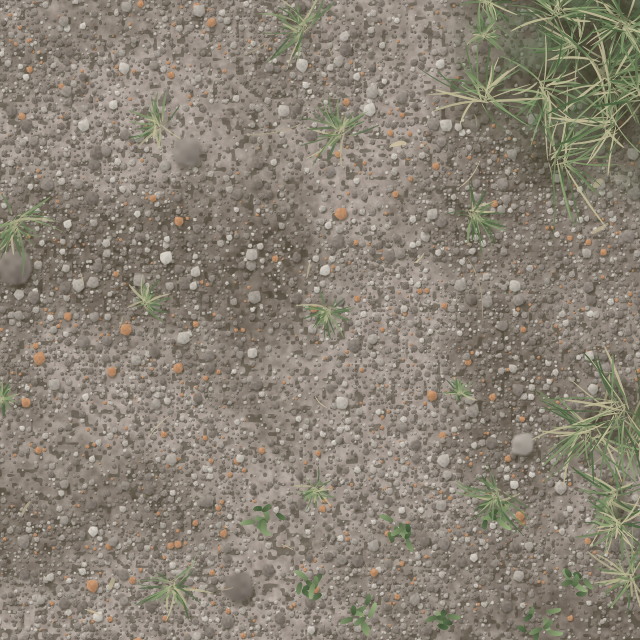
Reproduce this texture procedurally as a Shadertoy shader.

```glsl
// Trodden gravelly soil seen from above, with grass tufts, weeds and dry straw.
// Layers, bottom to top: noisy soil, angular pebbles in jittered cells,
// leafy weeds, loose straw, then tufts made of curved tapering blades.
#define SOIL_DARK   vec3(0.47, 0.43, 0.385)
#define SOIL_LIGHT  vec3(0.66, 0.615, 0.58)
#define STONE_DARK  vec3(0.50, 0.465, 0.43)
#define STONE_LIGHT vec3(0.80, 0.78, 0.745)
#define CLAY        vec3(0.74, 0.56, 0.42)
#define SHADE       vec3(0.22, 0.20, 0.14)
#define GRASS_DARK  vec3(0.29, 0.38, 0.25)
#define GRASS_LIGHT vec3(0.57, 0.65, 0.47)
#define STRAW       vec3(0.82, 0.77, 0.64)
#define TUFTS       32
#define BLADES      32

const float TAU = 6.2832;

float hash(vec2 p) {
    vec3 q = fract(p.xyx * 0.1031);
    q += dot(q, q.yzx + 33.33);
    return fract((q.x + q.y) * q.z);
}
vec2 hash2(vec2 p) { return vec2(hash(p), hash(p + 57.3)); }

float noise(vec2 p) {
    vec2 i = floor(p), f = fract(p);
    f = f * f * (3.0 - 2.0 * f);
    return mix(mix(hash(i), hash(i + vec2(1, 0)), f.x),
               mix(hash(i + vec2(0, 1)), hash(i + vec2(1, 1)), f.x), f.y);
}
float fbm(vec2 p) {
    float sum = 0.0;
    for (float amp = 0.5; amp > 0.05; amp *= 0.5) {
        sum += amp * noise(p);
        p = mat2(1.6, 1.2, -1.2, 1.6) * p + 7.1;
    }
    return sum;
}

// Angular stones, one per chosen cell, each with a shadow to the lower right
void pebbles(inout vec3 col, vec2 p, float scale, float density, float seed) {
    vec2 g = p * scale;
    float soft = max(0.05, 0.8 * scale / iResolution.y);
    for (int k = 0; k < 9; k++) {
        vec2 id = floor(g) + vec2(k % 3, k / 3) - 1.0, key = id + seed;
        float patches = smoothstep(0.25, 0.65, noise(id / scale * 7.0 + 3.0));
        if (hash(key) > density * mix(0.45, 1.0, patches)) continue;
        vec2 d = g - id - 0.2 - 0.6 * hash2(key + 11.0);
        float r = mix(0.16, 0.42, hash(key + 23.0)), facets = -1.0;
        for (float j = 0.0; j < 5.0; j++) {
            float a = TAU * (j + 0.8 * hash(key + j * 3.7)) / 5.0;
            facets = max(facets, dot(d, vec2(cos(a), sin(a))));
        }
        float edge = mix(facets, length(d), 0.4) - r;
        float shadow = smoothstep(0.14, -0.12, length(d - vec2(0.07, -0.13)) - r);
        float tone = hash(key + 31.0);
        vec3 tint = mix(STONE_DARK, STONE_LIGHT, tone * tone);
        if (hash(key + 41.0) > 0.95) tint = CLAY;
        tint *= 0.98 + 0.13 * dot(d, vec2(-0.5, 0.85)) / r;
        tint += 0.09 * (noise(g * 7.0) - 0.5);
        col = mix(col, SHADE, 0.5 * shadow);
        col = mix(col, tint, smoothstep(soft, -soft, edge));
    }
}

// Coverage of a curved blade growing from the origin; t runs root to tip
float blade(vec2 d, float angle, float len, float width, float bend, out float t) {
    vec2 u = vec2(cos(angle), sin(angle));
    t = dot(d, u) / len;
    float side = abs(dot(d, vec2(-u.y, u.x)) - bend * len * t * t);
    float w = width * sqrt(max(0.0, 4.0 * t * (1.0 - t)));
    float soft = max(0.0008, 0.6 / iResolution.y);
    return smoothstep(soft, -soft, side - w) * smoothstep(0.0, 0.06, t) * smoothstep(1.0, 0.92, t);
}

// Grass blades around one root, pale at the base
void tuft(inout vec3 col, vec2 d, float reach, float lush, float seed) {
    float dist = length(d), t;
    if (dist > reach * 1.25) return;
    col = mix(col, SHADE, (0.25 + 0.25 * lush) * smoothstep(reach * 0.6, 0.0, dist));
    for (int i = 0; i < BLADES; i++) {
        vec2 key = vec2(float(i) + 0.5, seed * 7.0), a = hash2(key), b = hash2(key + 19.0);
        float angle = TAU * (hash(vec2(seed, 5.0)) + (a.x - 0.5) * mix(0.45, 1.0, b.y));
        vec2 root = (hash2(key + 71.0) - 0.5) * reach * 0.25;
        float cover = blade(d - root, angle, reach * mix(0.35, 1.0, a.y),
                            mix(0.0009, 0.0021, b.x), (b.y - 0.5) * 0.7, t);
        vec3 tint = mix(GRASS_DARK, GRASS_LIGHT, hash(key + 37.0));
        float dry = max(0.8 * step(0.78, hash(key + 43.0)), 0.75 * smoothstep(0.4, 0.0, t));
        col = mix(col, mix(tint, STRAW, dry), cover * mix(0.8, 0.95, lush));
    }
}

void mainImage(out vec4 fragColor, in vec2 fragCoord) {
    vec2 p = fragCoord / iResolution.y;
    float t;
    // Soil with broad stains and fine crumbs, then grit up to single stones
    vec3 col = mix(SOIL_DARK, SOIL_LIGHT, smoothstep(0.25, 0.68, fbm(p * 5.0 + 2.0)));
    col += 0.26 * (fbm(p * 95.0) - 0.48);
    col = mix(col, SHADE, 0.45 * smoothstep(0.62, 0.82, noise(p * 140.0)));
    pebbles(col, p, 150.0, 0.65, 3.0);
    pebbles(col, p, 80.0, 0.50, 130.0);
    pebbles(col, p, 44.0, 0.22, 270.0);
    pebbles(col, p, 15.0, 0.05, 410.0);
    // Leafy weeds along the lower edge
    for (float i = 0.0; i < 72.0; i++) {
        vec2 a = hash2(vec2(i, 93.0)), h = hash2(vec2(floor(i / 9.0), 81.0));
        vec2 root = vec2(0.4 + 0.07 * floor(i / 9.0), 0.2 * h.y) + 0.035 * hash2(vec2(i, 97.0));
        float cover = blade(p - root, TAU * a.x, mix(0.014, 0.028, a.y), 0.0042, 0.2, t);
        col = mix(col, mix(GRASS_DARK, GRASS_LIGHT, a.y) * (0.8 + 0.3 * t), cover);
    }
    // Loose straw and dry leaves
    for (float i = 0.0; i < 22.0; i++) {
        vec2 key = vec2(i, 151.0), a = hash2(key), b = hash2(key + 13.0);
        float cover = blade(p - hash2(key + 29.0), TAU * a.x, mix(0.02, 0.10, a.y * a.y),
                            mix(0.0009, 0.005, pow(b.x, 5.0)), b.y - 0.5, t);
        col = mix(col, STRAW * mix(0.8, 1.0, b.y), 0.85 * cover);
    }
    // Tufts: a dense shaded corner, a clump on the right, the rest scattered
    float thick = smoothstep(0.36, 0.08, length(p - vec2(1.0, 0.98)));
    col = mix(col, mix(SHADE, GRASS_DARK, noise(p * 40.0)), thick * 0.7);
    for (int i = 0; i < TUFTS; i++) {
        float n = float(i), lush = i < 18 ? 1.0 : 0.0;
        vec2 h = hash2(vec2(n, 211.0)), centre = fract(0.13 + n * vec2(0.7549, 0.5698));
        if (i < 13) centre = 1.02 - 0.3 * h;
        else if (i < 18) centre = vec2(0.92, 0.18) + h * vec2(0.1, 0.2);
        float reach = mix(mix(0.03, 0.085, h.x), mix(0.07, 0.13, h.y), lush);
        tuft(col, p - centre, reach, lush, n + 1.0);
    }
    fragColor = vec4(clamp(col, 0.0, 1.0), 1.0);
}
```
